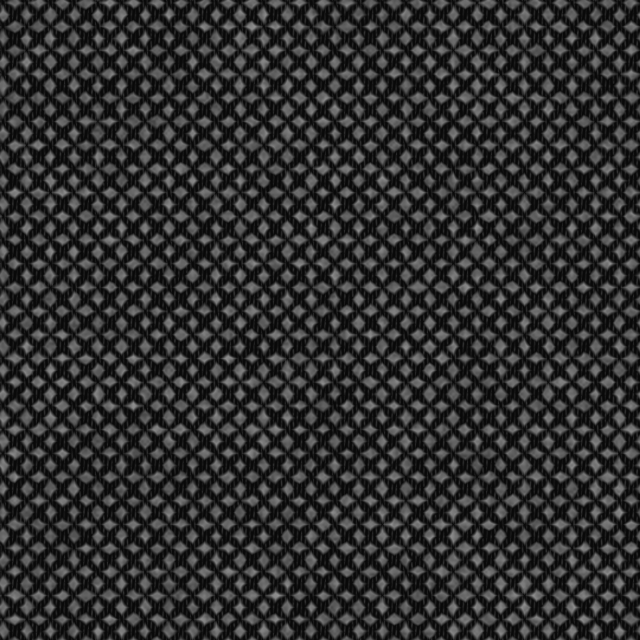
Write a Shadertoy shader that draws this texture.

```glsl
#define REPEATS 27.0
#define PHASE vec2(0.63, 0.875)
#define CORD_DARK 0.035
#define CORD_LIGHT 0.12
#define PATCH_GREY 0.40
#define PATCH_CORE 0.30
#define PATCH_EDGE 0.84
#define STRETCH 0.13
#define TWISTS 3.0
#define EDGE_WEAR 0.32
#define PATCH_WEAR 0.42
#define CELL_VARIATION 0.16

float hash(vec2 p) {
    vec3 q = fract(vec3(p.xyx) * vec3(0.1031, 0.1030, 0.0973));
    q += dot(q, q.yzx + 33.33);
    return fract((q.x + q.y) * q.z);
}

// Value noise that wraps after a whole number of cells
float wrapNoise(vec2 uv, float cells) {
    vec2 p = uv * cells;
    vec2 i = floor(p), f = fract(p);
    f = f * f * (3.0 - 2.0 * f);
    vec2 a = mod(i, cells), b = mod(i + 1.0, cells);
    return mix(mix(hash(a), hash(vec2(b.x, a.y)), f.x),
               mix(hash(vec2(a.x, b.y)), hash(b), f.x), f.y);
}

// Twisted cord: rounded across, slanted filaments along
float cordShade(float across, float along, float grain) {
    float body = 1.0 - smoothstep(0.05, 0.27, abs(across));
    float twist = 0.5 + 0.5 * cos(6.28318 * (TWISTS * along + 2.5 * across));
    return CORD_DARK + CORD_LIGHT * body * twist * twist * (0.3 + 1.1 * grain);
}

void mainImage(out vec4 fragColor, in vec2 fragCoord) {
    vec2 uv = fragCoord / iResolution.xy;
    float fine = wrapNoise(uv, REPEATS * 8.0);
    float medium = wrapNoise(uv + 0.37, REPEATS * 4.0);
    float broad = wrapNoise(uv + 0.71, 9.0);

    // Diagonal lattice of patches, staggered by half a repeat
    vec2 q = uv * REPEATS - PHASE;
    vec2 lattice = vec2(q.x + q.y, q.x - q.y);
    vec2 id = floor(lattice + 0.5);
    vec2 local = lattice - id;
    vec2 key = mod(vec2(id.x + id.y, id.x - id.y), 2.0 * REPEATS);
    float cellRandom = hash(key + 7.0);

    // Alternate rows are wide and tall diamonds
    float wide = 1.0 - 2.0 * mod(key.y, 2.0);
    vec2 offset = 0.5 * vec2(local.x + local.y, local.x - local.y);
    offset *= 1.0 + STRETCH * wide * vec2(-1.0, 1.0);
    float diamond = 2.0 * (abs(offset.x) + abs(offset.y));
    diamond += EDGE_WEAR * (medium - 0.5) + 0.08 * (cellRandom - 0.5);
    float patchMask = 1.0 - smoothstep(PATCH_CORE, PATCH_EDGE, diamond);

    // Two cord directions, passing over each other in turn
    vec2 across = fract(lattice) - 0.5;
    vec2 crossing = floor(lattice);
    float over = 1.0 - 2.0 * mod(crossing.x + crossing.y, 2.0);
    float rising = smoothstep(-0.05, 0.05,
        abs(across.x) - abs(across.y) + 0.16 * over);
    float cord = mix(cordShade(across.x, lattice.y, fine),
                     cordShade(across.y, lattice.x, fine), rising);

    // Worn grey patches below the cords
    float wear = 1.0 + PATCH_WEAR * (medium - 0.5) + 0.22 * (fine - 0.5);
    wear += CELL_VARIATION * (hash(key + 91.0) - 0.5) + 0.14 * (broad - 0.5);
    float grey = mix(cord, PATCH_GREY * wear + 0.03, patchMask);
    fragColor = vec4(vec3(clamp(grey, 0.0, 1.0)), 1.0);
}
```
